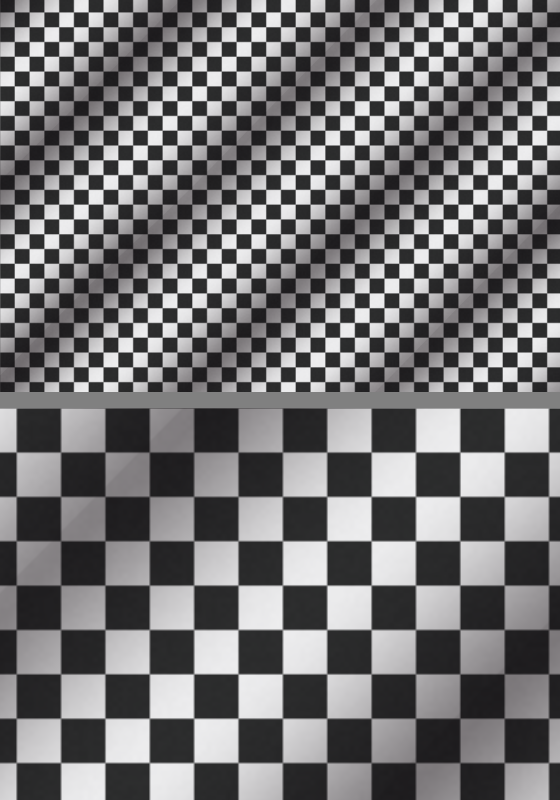
Top, the full canvas; bottom, a detail of the centre.
Write a Shadertoy shader that draws this pattern.

```glsl
// A black and white checkered cloth crossed by soft diagonal folds.
// An edge-smoothed checker picks the dye; a periodic fold profile, varied by
// value noise, lights it, and a faint fine grain suggests the weave.

const float PI = 3.14159265;
const float COLUMNS = 37.87;      // squares across the canvas
const float ROW_SHIFT = 0.16;     // part of the top row that is cut off
const float FOLD_PERIOD = 13.17;  // in squares, summed along x and y
const float FOLD_START = 26.2;

float hash(vec2 p) {
    return fract(sin(dot(p, vec2(127.1, 311.7))) * 43758.5453);
}

float valueNoise(vec2 p) {
    vec2 i = floor(p);
    vec2 f = fract(p);
    f = f * f * (3.0 - 2.0 * f);
    return mix(mix(hash(i), hash(i + vec2(1.0, 0.0)), f.x),
               mix(hash(i + vec2(0.0, 1.0)), hash(i + vec2(1.0, 1.0)), f.x), f.y);
}

// Square wave: +1 in even cells, -1 in odd ones, with ramps at the borders
vec2 squareWave(vec2 p, float blur) {
    vec2 parity = 1.0 - 2.0 * mod(floor(p), 2.0);
    vec2 border = 0.5 - abs(fract(p) - 0.5);
    return parity * min(border / (0.5 * blur), 1.0);
}

// Amount of white dye, 0 to 1
float checker(vec2 p, float blur) {
    vec2 wave = squareWave(p, blur);
    return 0.5 - 0.5 * wave.x * wave.y;
}

// Light on the folds: 0 in the valleys, 1 on the ridges
float foldLight(vec2 p) {
    float across = (p.x + p.y - FOLD_START) / FOLD_PERIOD;
    float along = (p.x - p.y) / FOLD_PERIOD;
    float patches = valueNoise(vec2(along * 1.6, floor(across + 0.5) * 7.0));
    across += 0.03 * (valueNoise(vec2(along * 0.9, across * 0.5)) - 0.5);

    float ridge = pow(0.5 - 0.5 * cos(2.0 * PI * across), 0.7);
    float valley = 1.0 - ridge;

    // Thin crease beside each valley, fading toward the ridge
    float past = fract(across + 0.05);
    float crease = smoothstep(0.0, 0.008, past) * exp(-past * 18.0);
    return ridge + valley * 0.22 * (0.5 - patches) - 0.08 * crease;
}

void mainImage(out vec4 fragColor, in vec2 fragCoord) {
    // Square units, measured from the top left
    vec2 fromTop = vec2(fragCoord.x, iResolution.y - fragCoord.y);
    float pixel = COLUMNS / iResolution.x;
    vec2 p = fromTop * pixel + vec2(0.0, ROW_SHIFT);

    float light = foldLight(p);
    float grain = valueNoise(p * 9.0) - 0.5;

    // Both dyes under the same light
    vec3 black = mix(vec3(0.118, 0.112, 0.120), vec3(0.172, 0.174, 0.176), light);
    vec3 white = mix(vec3(0.49, 0.475, 0.485), vec3(0.925, 0.925, 0.93), light);
    vec3 color = mix(black, white, checker(p, pixel + 0.03));
    color += 0.012 * grain;

    fragColor = vec4(clamp(color, 0.0, 1.0), 1.0);
}
```
